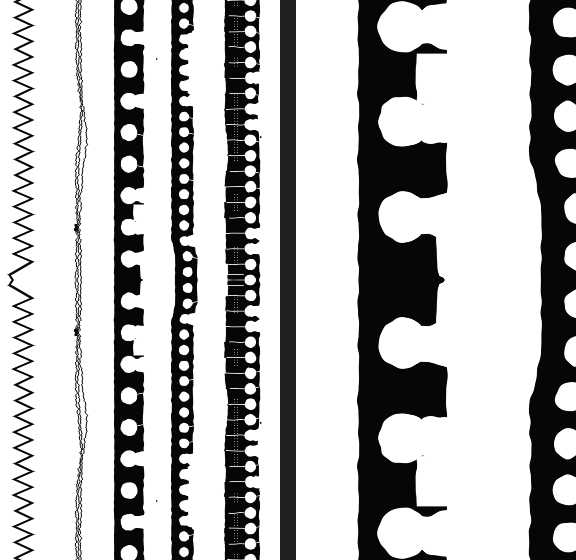
Left, the full canvas; right, a detail of the centre.
A Shadertoy shader for this pattern:

```glsl
float hash(vec2 p) {
    return fract(sin(dot(p, vec2(127.1, 311.7))) * 4375.85);
}

float noise(vec2 p) {
    vec2 i = floor(p), f = fract(p);
    f *= f * (3.0 - 2.0 * f);
    return mix(mix(hash(i), hash(i + vec2(1, 0)), f.x),
               mix(hash(i + vec2(0, 1)), hash(i + vec2(1, 1)), f.x), f.y);
}

float bump(float y, float center, float width) {
    float t = (y - center) / width;
    return exp(-t * t);
}

// Zigzag thread with a small kink at the fold
float zigzag(vec2 p) {
    float cycle = (p.y - 25.0) / 21.6;
    float left = 18.5 + 3.5 * hash(vec2(floor(cycle), 3.0));
    float x = mix(left, 44.0, abs(fract(cycle) - 0.5) * 2.0);
    if (p.y < 25.0) x = 13.0 + 1.72 * (p.y - 7.0);
    if (p.y < 7.0) x = 17.5 - 0.65 * p.y;
    float slope = p.y < 7.0 ? 1.2 : 2.4;
    return abs(p.x - x) / slope - 1.4;
}

// Three frayed threads that cross, bulge and knot
float threads(vec2 p) {
    float d = 1e3;
    float center = 107.5 + 5.0 * bump(p.y, 225.0, 45.0);
    float spread = 3.0 - 2.0 * bump(p.y, 240.0, 25.0) - 1.6 * bump(p.y, 72.0, 22.0);
    for (int i = 0; i < 3; i++) {
        float lane = float(i) - 1.0;
        float x = center + lane * spread + 2.6 * (noise(vec2(lane * 7.0, p.y * 0.22)) - 0.5);
        x += 1.2 * (fract(p.y / 7.3 + lane * 0.37) - 0.5);
        if (i == 2) x += 6.0 * bump(p.y, 180.0, 38.0);
        d = min(d, abs(p.x - x) / 1.15 - 0.6);
    }
    vec2 knot = vec2(p.x - 104.5, (p.y - 71.0) * 0.45);
    return min(d, length(knot) - 1.2 - 2.6 * noise(p * 0.5));
}

// Ragged band with round holes; bits of torn open holes to the right
float perforated(vec2 p, float left, float right, float holeX, float phase,
                 float pitch, float radius, int torn, float gap) {
    float k = max(round((p.y - phase) / pitch), 0.0);
    vec2 h = p - vec2(holeX, phase + k * pitch);
    left += 1.4 * (noise(vec2(left, p.y * 0.2)) - 0.5);
    right += 2.2 * (noise(vec2(right, p.y * 0.16)) - 0.5);
    float d = max(left - p.x, p.x - right);
    d = max(d, radius + 1.2 * (noise(p * 0.25) - 0.5) - length(h));
    if (((torn >> int(k)) & 1) == 1) {
        float slot = gap + 0.18 * h.x + 3.5 * (noise(p * 0.18 + 9.0) - 0.5);
        d = max(d, min(h.x, slot - abs(h.y)));
    } else if (hash(vec2(k, holeX)) > 0.55) {
        d = max(d, min(h.x, 0.5 - abs(h.y + 0.2 * h.x)));
    }
    return d;
}

float wideBand(vec2 p) {
    float right = p.y < 20.0 ? 193.0 + 2.5 * bump(p.y, 0.0, 2.0) : 197.0;
    float d = perforated(p, 156.5, right, 177.0, 29.0, 43.3, 11.5, 0xA7, 6.5);
    float notch = min(p.x - 182.0 - 2.0 * noise(p * 0.2), 11.5 - abs(p.y - 92.0));
    return max(d, notch);
}

float narrowBand(vec2 p) {
    p.x -= 5.0 * (1.0 - smoothstep(28.0, 60.0, p.y));
    float eaten = smoothstep(248.0, 258.0, p.y) * (1.0 - smoothstep(332.0, 344.0, p.y));
    return perforated(p, 235.0, 265.0 - 7.0 * eaten, 252.5, 11.0, 21.3, 6.8, 0xF804, 5.5 + 2.0 * eaten);
}

// Cracked band with stitched dots beside its holes
float crackedBand(vec2 p) {
    float left = 308.5 + 4.5 * bump(p.y, 175.0, 30.0) + 3.0 * bump(p.y, 0.0, 45.0);
    float right = 356.0 - 3.0 * bump(p.y, 225.0, 25.0);
    left += 2.0 * (hash(vec2(floor(p.y / 21.3), 5.0)) - 0.5);
    float d = perforated(p, left, right, 343.5, 0.0, 21.3, 7.8, 0x2C0C, 6.5);
    float row = round(p.y / 21.3);
    float start = 306.0 + 10.0 * hash(vec2(row, 1.0));
    float crack = 0.55 - abs(p.y - row * 21.3 - 1.2 * (noise(vec2(p.x * 0.1, row)) - 0.5));
    d = max(d, min(crack, min(p.x - start, 337.0 - p.x)));
    if (p.y < 14.0) d = max(d, min(0.45 - abs(p.y - 7.5), 334.0 - p.x));
    vec2 dotCell = vec2(abs(p.x - 324.0) - 2.0, (fract(p.y / 3.6) - 0.5) * 3.6);
    float stitched = step(0.4, noise(vec2(p.y * 0.06, 2.0)));
    return max(d, mix(-1e3, 0.45 - length(dotCell), stitched));
}

void mainImage(out vec4 fragColor, in vec2 fragCoord) {
    // Canvas is 384 units wide, folded about its middle row
    float unit = 384.0 / iResolution.x;
    vec2 p = fragCoord * unit;
    p.y = abs(p.y - 0.5 * iResolution.y * unit);

    float d = min(zigzag(p), threads(p));
    d = min(d, min(wideBand(p), min(narrowBand(p), crackedBand(p))));

    // Stray specks
    d = min(d, length((p - vec2(215.0, 303.0)) * vec2(1.0, 0.6)) - 0.8);
    d = min(d, length(p - vec2(357.5, 196.0)) - 1.2);

    float ink = 1.0 - smoothstep(-0.6 * unit, 0.6 * unit, d);
    fragColor = vec4(mix(vec3(1.0), vec3(0.03, 0.02, 0.02), ink), 1.0);
}
```
